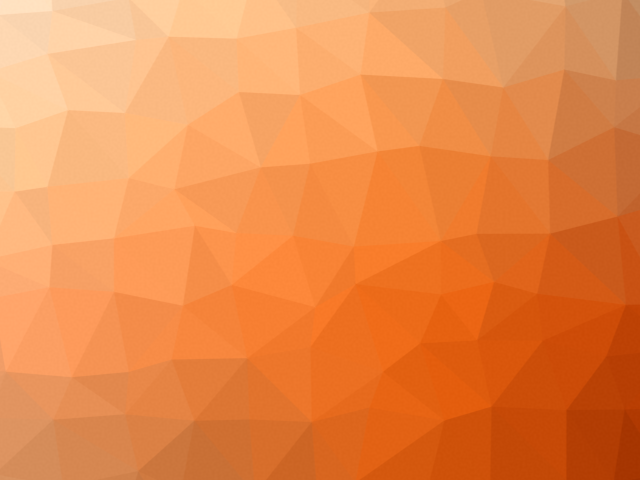
Write a Shadertoy shader that draws this background.

```glsl
// A warm low-poly backdrop: pale peach at upper left, burnt orange at lower right.
// A jittered, sheared lattice is split into triangles along the shorter diagonal;
// each facet takes one flat tone from a smooth colour field at its centroid.

const vec2 LATTICE = vec2(10.4, 8.2);  // cells across the canvas
const float JITTER = 0.54;             // vertex wander, in cells
const float SHEAR = 0.25;              // upward tilt of rows toward upper right

// Control colours, four per row, from the bottom row to the top row.
const vec3 FIELD[16] = vec3[16](
    vec3(.83, .57, .38), vec3(.79, .44, .21), vec3(.85, .34, .04), vec3(.64, .20, .00),
    vec3(.99, .64, .42), vec3(.97, .52, .23), vec3(.93, .40, .07), vec3(.77, .27, .02),
    vec3(1.0, .79, .58), vec3(1.0, .65, .39), vec3(.97, .54, .23), vec3(.77, .42, .21),
    vec3(1.0, .88, .76), vec3(1.0, .78, .57), vec3(.96, .68, .45), vec3(.78, .58, .41));

vec2 hash2(vec2 p) {
    vec3 q = fract(vec3(p.xyx) * vec3(.1031, .1030, .0973));
    q += dot(q, q.yzx + 33.33);
    return fract((q.xx + q.yz) * q.zy);
}

float gradientDot(vec2 cell, vec2 offset) {
    float angle = 6.2832 * hash2(cell + 71.0).x;
    return dot(vec2(cos(angle), sin(angle)), offset);
}

float gradientNoise(vec2 p) {
    vec2 i = floor(p), f = p - i;
    vec2 s = f * f * f * (f * (f * 6.0 - 15.0) + 10.0);
    vec2 e = vec2(1, 0);
    float low = mix(gradientDot(i, f), gradientDot(i + e, f - e), s.x);
    float high = mix(gradientDot(i + e.yx, f - e.yx), gradientDot(i + 1.0, f - 1.0), s.x);
    return mix(low, high, s.y);
}

// Smooth colour field over the unit canvas.
vec3 fieldColor(vec2 uv) {
    vec2 g = clamp(uv, 0.0, 1.0) * 3.0;
    vec2 i = min(floor(g), 2.0), f = g - i;
    int k = int(i.x) + 4 * int(i.y);
    return mix(mix(FIELD[k], FIELD[k + 1], f.x),
               mix(FIELD[k + 4], FIELD[k + 5], f.x), f.y);
}

// Lattice index to canvas position, and the inverse shear for finding a cell.
vec2 vertexAt(vec2 id) {
    vec2 v = (id + JITTER * (hash2(id + 19.0) - 0.5)) / LATTICE;
    v.y += SHEAR * v.x * v.y * v.y;
    return v;
}

vec2 cellAt(vec2 uv) {
    float row = 2.0 * uv.y / (1.0 + sqrt(1.0 + 4.0 * SHEAR * uv.x * uv.y));
    return floor(vec2(uv.x, row) * LATTICE);
}

// Signed distance to the left side of an edge.
float edgeDistance(vec2 p, vec2 a, vec2 b) {
    vec2 e = b - a, d = p - a;
    return (e.x * d.y - e.y * d.x) / max(length(e), 1e-4);
}

// Adds one facet: weighted colour in rgb, coverage in a.
vec4 facet(vec2 p, vec2 a, vec2 b, vec2 c, vec2 seed, float blur) {
    float inside = min(edgeDistance(p, a, b),
                       min(edgeDistance(p, b, c), edgeDistance(p, c, a)));
    float cover = smoothstep(-blur, blur, inside);
    if (cover <= 0.0) return vec4(0);
    float tone = 1.0 + 0.055 * (hash2(seed).y - 0.5);
    return vec4(fieldColor((a + b + c) / 3.0) * tone, 1.0) * cover;
}

void mainImage(out vec4 fragColor, in vec2 fragCoord) {
    vec2 uv = fragCoord / iResolution.xy;
    float blur = 0.8 / iResolution.y;
    vec2 home = cellAt(uv);
    vec4 sum = vec4(fieldColor(uv), 1.0) * 1e-4;

    // Facets of the surrounding cells
    for (int y = -1; y <= 1; y++)
    for (int x = -1; x <= 1; x++) {
        vec2 id = home + vec2(x, y);
        vec2 a = vertexAt(id), b = vertexAt(id + vec2(1, 0));
        vec2 c = vertexAt(id + 1.0), d = vertexAt(id + vec2(0, 1));
        if (distance(a, c) > distance(b, d)) {
            vec2 first = a;
            a = b; b = c; c = d; d = first;
        }
        sum += facet(uv, a, b, c, id + 43.0, blur);
        sum += facet(uv, a, c, d, id + 87.0, blur);
    }
    vec3 color = sum.rgb / sum.a;

    // Faint paper grain
    float aspect = iResolution.x / iResolution.y;
    color += 0.012 * gradientNoise(uv * vec2(aspect, 1.0) * 170.0);
    fragColor = vec4(clamp(color, 0.0, 1.0), 1.0);
}
```
